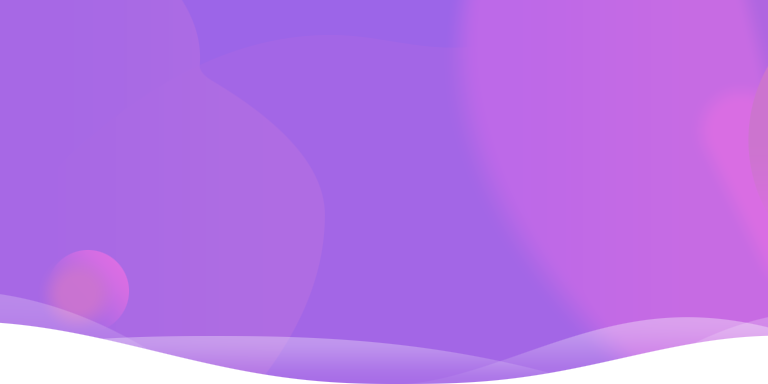
This background is drawn by a Shadertoy shader. Its source:

```glsl
// Violet banner with soft pink blobs, glowing discs and layered white waves.

const float PI = 3.14159265;
const float ASPECT = 2.0;

const vec3 VIOLET = vec3(0.64, 0.40, 0.90);
const vec3 INDIGO = vec3(0.61, 0.395, 0.91);
const vec3 ORCHID = vec3(0.685, 0.425, 0.89);
const vec3 PINK_LEFT = vec3(0.74, 0.41, 0.91);
const vec3 PINK_RIGHT = vec3(0.78, 0.42, 0.89);
const vec3 MAUVE = vec3(0.69, 0.40, 0.88);
const vec3 MAGENTA = vec3(0.86, 0.43, 0.89);
const vec3 ROSE = vec3(0.80, 0.455, 0.81);

const vec2 SMALL_DISC = vec2(0.229, 0.242);
const float SMALL_RADIUS = 0.107;
const vec2 LARGE_DISC = vec2(2.339, 0.635);
const float LARGE_RADIUS = 0.39;

// Antialiased coverage of the region where d < 0
float cover(float d) {
    return clamp(0.5 - d / max(fwidth(d), 1e-5), 0.0, 1.0);
}

// Blurred coverage of the region where d < 0
float glow(float d, float blur) {
    return 1.0 - smoothstep(-blur, blur, d);
}

float square(float x) { return x * x; }

// Curve that bends down on both sides of its peak
float crest(float x, float peak, float height, float bend, float power) {
    return height - bend * pow(abs(x - peak), power);
}

// Cosine slope from a peak to zero at the trough
float hill(float x, float peak, float trough, float height, float power) {
    float t = clamp((x - peak) / (trough - peak), -1.0, 1.0);
    return height * pow(max(0.5 + 0.5 * cos(PI * t), 0.0), power);
}

float smoothMax(float a, float b, float k) {
    float h = max(k - abs(a - b), 0.0) / k;
    return max(a, b) + 0.25 * h * h * k;
}

float capsule(vec2 p, vec2 a, vec2 b, float radius) {
    vec2 pa = p - a, ba = b - a;
    return length(pa - ba * clamp(dot(pa, ba) / dot(ba, ba), 0.0, 1.0)) - radius;
}

// White veil below a wave top, fading toward the floor
vec3 veil(vec3 color, float y, float top, float height, float strength) {
    float fade = mix(0.15, 1.0, smoothstep(0.0, height, y));
    return mix(color, vec3(1.0), strength * fade * cover(y - top));
}

vec3 background(vec2 p) {
    // Violet field under a bluer upper sheet
    float sheet = 0.876 + hill(max(p.x, 0.86), 0.86, 1.18, 0.033, 1.0)
        - 0.68 * square(max(0.86 - p.x, 0.0)) + 0.85 * square(max(p.x - 1.18, 0.0));
    vec3 color = mix(VIOLET, INDIGO, cover(sheet - p.y) * smoothstep(0.0, 0.7, p.x));

    // Left blob with a waist near the top
    float belly = crest(p.y, 0.44, 0.846, p.y > 0.44 ? 2.4 : 0.9, 2.0);
    float neck = crest(p.y, 0.85, 0.521, 2.1, 2.0);
    float blob = cover(p.x - smoothMax(belly, neck, 0.04));
    color = mix(color, ORCHID, blob * mix(0.3, 1.0, smoothstep(0.0, 0.75, p.x)));

    // Blurred pink band, ending in mauve at the upper right
    float bandLeft = 1.2 + 0.65 * square(p.y - 0.87);
    float bandRight = 1.945 + 0.25 * (1.0 - p.y);
    vec3 pink = mix(PINK_LEFT, PINK_RIGHT, smoothstep(1.25, 1.9, p.x));
    pink = mix(MAUVE, pink, glow(p.x - bandRight, 0.035));
    return mix(color, pink, glow(bandLeft - p.x, mix(0.075, 0.045, p.y)));
}

vec3 discs(vec3 color, vec2 p) {
    // Magenta glow and large disc at the right border
    float haze = capsule(p, vec2(1.93, 0.66), vec2(2.08, 0.36), 0.1);
    color = mix(color, MAGENTA, 0.9 * glow(haze, 0.035));
    vec3 largeColor = mix(MAGENTA, ROSE, smoothstep(0.35, 0.65, p.y));
    color = mix(color, largeColor, cover(length(p - LARGE_DISC) - LARGE_RADIUS));

    // Small disc, crisp at the upper right and blurred at the lower left
    vec2 q = p - SMALL_DISC;
    float light = smoothstep(-0.07, 0.12, dot(q, normalize(vec2(1.0, 0.9))));
    color = mix(color, MAGENTA, light * cover(length(q) - SMALL_RADIUS));
    return mix(color, ROSE, 0.9 * glow(length(q + vec2(0.027, 0.007)) - 0.072, 0.035));
}

vec3 waves(vec3 color, vec2 p) {
    color = veil(color, p.y, crest(p.x, -0.129, 0.2437, 0.58, 2.0), 0.24, 0.22);
    color = veil(color, p.y, crest(p.x, 0.56, 0.125, 0.134, 2.4), 0.125, 0.32);
    color = veil(color, p.y, hill(p.x, 1.79, 1.05, 0.174, 0.8), 0.174, 0.36);
    color = veil(color, p.y, crest(p.x, 2.16, 0.1917, 0.69, 2.0), 0.19, 0.22);

    // Solid white floor
    float ground = hill(p.x, -0.1, 1.03, 0.163, 1.2) + hill(p.x, 2.03, 1.03, 0.126, 1.4);
    return mix(color, vec3(1.0), cover(p.y - ground));
}

void mainImage(out vec4 fragColor, in vec2 fragCoord) {
    vec2 p = fragCoord / iResolution.xy * vec2(ASPECT, 1.0);
    fragColor = vec4(waves(discs(background(p), p), p), 1.0);
}
```
